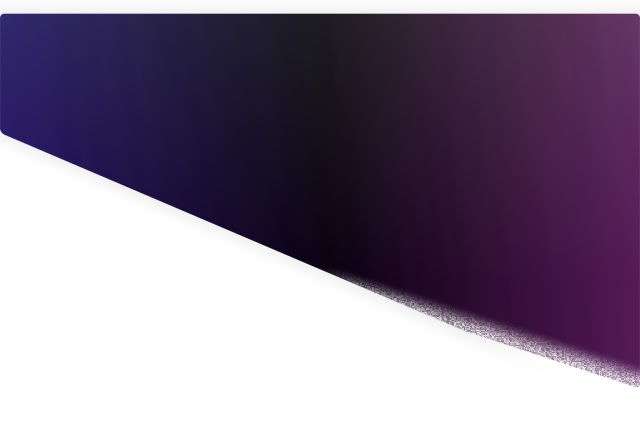
Reproduce this background procedurally as a Shadertoy shader.

```glsl
float hash(vec2 cell) {
    return fract(sin(dot(cell, vec2(127.1, 311.7))) * 43758.5453);
}

float valueNoise(vec2 p) {
    vec2 cell = floor(p);
    vec2 f = fract(p);
    f = f * f * (3.0 - 2.0 * f);
    float low = mix(hash(cell), hash(cell + vec2(1.0, 0.0)), f.x);
    float high = mix(hash(cell + vec2(0.0, 1.0)), hash(cell + 1.0), f.x);
    return mix(low, high, f.y);
}

// Intersection of two distances with a rounded corner
float roundMax(float a, float b, float radius) {
    vec2 corner = max(vec2(a, b) + radius, 0.0);
    return min(max(a, b), -radius) + length(corner);
}

// Height of a sloped line at x
float lineHeight(float x, vec2 anchor, float slope) {
    return anchor.y + slope * (x - anchor.x);
}

// Signed distance to the region above a sloped line
float aboveLine(vec2 p, vec2 anchor, float slope) {
    return (lineHeight(p.x, anchor, slope) - p.y) / sqrt(1.0 + slope * slope);
}

// Panel with a flat top and a bent, descending lower edge
float panelDistance(vec2 p, float top, vec2 bend, float radius) {
    float lower = max(aboveLine(p, bend, -0.4265), aboveLine(p, bend, -0.3286));
    float sides = abs(p.x - 0.5) - 0.5;
    return roundMax(roundMax(p.y - top, sides, radius), lower, radius);
}

// Indigo to near black to plum, with a grey veil toward the top
vec3 panelColor(vec2 p, float top) {
    const vec3 indigo = vec3(0.13, 0.05, 0.38);
    const vec3 night = vec3(0.04, 0.0, 0.065);
    const vec3 plum = vec3(0.33, 0.10, 0.34);
    const vec3 veil = vec3(0.07, 0.11, 0.06);
    float axis = 0.495 + 0.06 * (top - p.y);
    float side = p.x - axis;
    vec3 hue = side < 0.0 ? indigo : plum;
    float reach = side < 0.0 ? axis : 1.0 - axis;
    vec3 color = mix(night, hue, abs(side) / reach);
    color += veil * clamp((p.y - 0.22) / (top - 0.22), 0.0, 1.0);
    float streaks = valueNoise(vec2((p.x + 0.12 * p.y) * 60.0, p.y * 7.0));
    return color + 0.012 * (streaks - 0.5);
}

// Grainy light that gathers along the right part of the lower edge
float fringeCover(vec2 p) {
    float depth = lineHeight(p.x, vec2(0.488, 0.2448), -0.322) - p.y;
    float density = 0.7 * smoothstep(-0.012, 0.025, depth);
    float grain = hash(floor(p * 512.0));
    float fade = smoothstep(0.48, 0.57, p.x);
    return clamp(density * fade * mix(0.6, 1.35, grain), 0.0, 1.0);
}

// Soft grey below the panel, fading away past the bend
float shadowAmount(vec2 p, float top, vec2 bend) {
    float lower = aboveLine(p, bend, -0.4265);
    float d = max(lower, p.y - top);
    float fade = smoothstep(0.70, 0.88, p.x) * (1.0 - smoothstep(0.3, 0.5, p.y));
    return 0.075 * (1.0 - smoothstep(-0.015, 0.03, d)) * (1.0 - fade);
}

void mainImage(out vec4 fragColor, in vec2 fragCoord) {
    const float top = 0.638;
    const vec2 bend = vec2(0.7266, 0.142);
    vec2 p = fragCoord / iResolution.x;
    float pixel = 1.0 / iResolution.x;

    // White ground and shadow
    vec3 color = vec3(1.0 - shadowAmount(p, top, bend));

    // Panel with its grainy fringe
    vec3 panel = mix(panelColor(p, top), vec3(1.0), fringeCover(p));
    float edge = panelDistance(p, top, bend, 0.007);
    color = mix(color, panel, 1.0 - smoothstep(-0.7 * pixel, 0.7 * pixel, edge));

    fragColor = vec4(color, 1.0);
}
```
